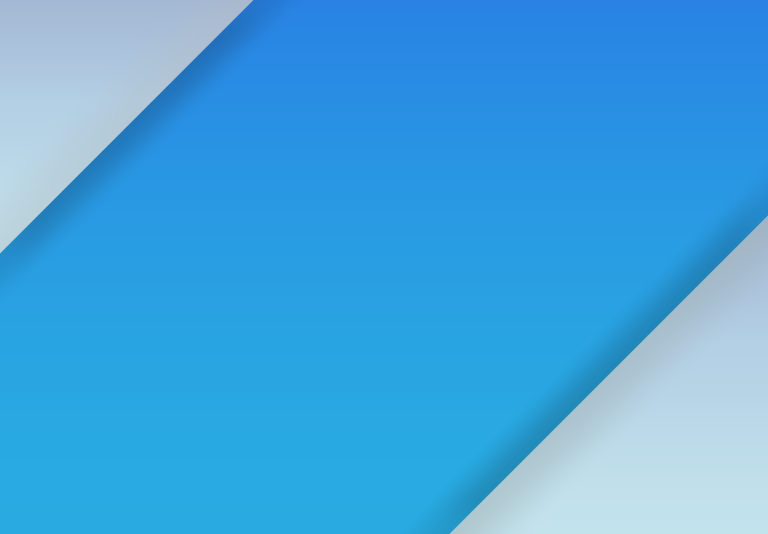
This background is drawn by a WebGL 1 fragment shader. Its source:

```glsl
precision highp float;

uniform vec2 u_resolution;

const vec3 SKY_TOP = vec3(0.16, 0.51, 0.895);
const vec3 SKY_BOTTOM = vec3(0.16, 0.67, 0.885);
const vec3 PALE_TOP = vec3(0.64, 0.72, 0.83);
const vec3 PALE_MIDDLE = vec3(0.70, 0.81, 0.895);
const vec3 PALE_BOTTOM = vec3(0.76, 0.885, 0.925);
const vec3 WARM_GREY = vec3(0.70, 0.74, 0.77);
const vec3 COOL_GREY = vec3(0.62, 0.69, 0.71);

// Signed distance to a 45 degree cut; offset is measured from its corner
float cornerDistance(vec2 offset, float leg) {
  return (offset.x + offset.y - leg) * 0.70710678;
}

// Soft falloff from one at the edge to zero at the given reach
float falloff(float distanceToEdge, float reach) {
  return 1.0 - smoothstep(0.0, reach, abs(distanceToEdge));
}

vec3 skyColor(float drop) {
  return mix(SKY_BOTTOM, SKY_TOP, pow(1.0 - drop, 1.7));
}

// Three-stop vertical gradient with a grey tint along the cut edge
vec3 panelColor(float drop, float edge, vec3 tint, float strength) {
  float t = clamp(drop, 0.0, 1.0);
  vec3 upper = mix(PALE_TOP, PALE_MIDDLE, min(t * 2.5, 1.0));
  vec3 pale = mix(upper, PALE_BOTTOM, smoothstep(0.3, 1.0, t));
  return mix(pale, tint, strength * falloff(edge, 0.11));
}

// Darken outside the cut, then lay the panel over it
vec3 layPanel(vec3 base, vec3 panel, float edge, float shade, float pixel) {
  vec3 shadowed = base * (1.0 - shade * falloff(edge, 0.078));
  return mix(panel, shadowed, smoothstep(-0.7 * pixel, 0.7 * pixel, edge));
}

void main() {
  float pixel = 1.0 / u_resolution.y;
  vec2 p = gl_FragCoord.xy * pixel;
  float aspect = u_resolution.x * pixel;
  float drop = 1.0 - p.y;

  // Corner cuts at the upper left and lower right
  float upperLeg = 0.4747;
  float lowerLeg = 0.5965;
  float upperEdge = cornerDistance(vec2(p.x, drop), upperLeg);
  float lowerEdge = cornerDistance(vec2(aspect - p.x, p.y), lowerLeg);

  // Shadows weaken toward the canvas border
  float border = min(min(p.x, aspect - p.x), min(p.y, drop));
  float shade = 0.18 * mix(0.6, 1.0, smoothstep(0.0, 0.08, border));

  float lowerDrop = 1.0 - p.y / lowerLeg;
  vec3 upperPanel = panelColor(drop / upperLeg, upperEdge, WARM_GREY, 0.4);
  vec3 lowerPanel = panelColor(lowerDrop, lowerEdge, COOL_GREY, 0.5);

  vec3 color = skyColor(drop);
  color = layPanel(color, upperPanel, upperEdge, shade, pixel);
  color = layPanel(color, lowerPanel, lowerEdge, shade, pixel);
  gl_FragColor = vec4(color, 1.0);
}
```
